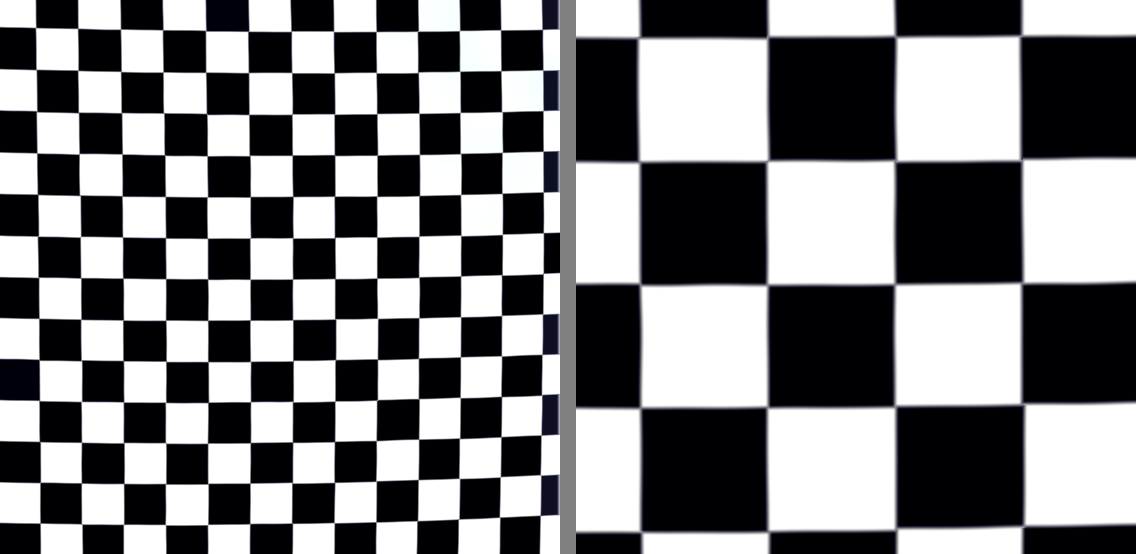
Left: the whole. Right: its middle third, enlarged.
Reproduce this pattern procedurally as a Shadertoy shader.

```glsl
// Hand-held checkerboard of black and white squares, slightly bowed and uneven.

vec2 hash2(vec2 p) {
    p = vec2(dot(p, vec2(127.1, 311.7)), dot(p, vec2(269.5, 183.3)));
    return fract(sin(p) * 43758.55) * 2.0 - 1.0;
}

float gradientNoise(vec2 p) {
    vec2 i = floor(p), f = p - i;
    vec2 s = f * f * (3.0 - 2.0 * f);
    float a = dot(hash2(i), f);
    float b = dot(hash2(i + vec2(1, 0)), f - vec2(1, 0));
    float c = dot(hash2(i + vec2(0, 1)), f - vec2(0, 1));
    float d = dot(hash2(i + vec2(1, 1)), f - vec2(1, 1));
    return mix(mix(a, b, s.x), mix(c, d, s.x), s.y);
}

// Bowed board coordinates in squares; q runs right and down over the canvas.
vec2 boardCoord(vec2 q) {
    float bow = q.y * (1.0 - q.y);
    float s = q.x - (0.5195 + 0.012 * bow + 0.0025 * q.y);
    float column = 7.0 + s * (13.15 + s * (0.25 + 0.6 * s)) * (1.0 + 0.015 * q.y * q.y);
    float firstEdge = 0.0487 + q.x * (0.0279 - 0.0243 * q.x);
    float rowHeight = 0.0746 - q.x * (0.0005 + 0.0011 * q.x);
    float row = 1.0 + (q.y - 0.0132 * bow - firstEdge) / rowHeight;
    return vec2(column, row);
}

// Soft square wave: +1 in even cells, -1 in odd cells.
vec2 squareWave(vec2 p, vec2 blur) {
    vec2 parity = 1.0 - 2.0 * mod(floor(p), 2.0);
    vec2 edgeDistance = 0.5 - abs(fract(p) - 0.5);
    return 2.0 * smoothstep(-blur, blur, parity * edgeDistance) - 1.0;
}

void mainImage(out vec4 fragColor, in vec2 fragCoord) {
    vec2 uv = fragCoord / iResolution.xy;
    vec2 q = vec2(uv.x, 1.0 - uv.y);
    vec2 board = boardCoord(q);

    // Each side of each square is displaced a little on its own
    vec2 nearest = floor(board + 0.5), cell = floor(board);
    board += 0.013 * vec2(hash2(vec2(nearest.x, cell.y)).x,
                          hash2(vec2(cell.x, nearest.y) + 40.0).y);
    board += 0.012 * vec2(gradientNoise(board * 1.7), gradientNoise(board * 1.7 + 31.0));
    cell = floor(board);

    // Checker with softened edges
    vec2 blur = max(vec2(0.026), 10.0 / iResolution.xy);
    vec2 wave = squareWave(board, blur);
    float white = 0.5 + 0.5 * wave.x * wave.y;

    // Navy squares in the cut-off last column, fading at the border
    float navy = smoothstep(12.97, 13.03, board.x) * (cell.y == 6.0 ? 0.0 : 1.0);
    white = max(white, 0.7 * navy * smoothstep(0.994, 1.0, q.x));
    float inkShift = 0.03 * step(0.93, hash2(cell + 7.0).x);
    vec3 darkInk = mix(vec3(0.0, 0.0, 0.01 + inkShift), vec3(0.05, 0.06, 0.13), navy);

    // Pale cyan tint toward the upper right
    float cyanTint = smoothstep(0.6, 1.0, q.x) * (1.0 - smoothstep(0.05, 0.5, q.y));
    cyanTint *= smoothstep(-0.1, 0.5, gradientNoise(board * 0.6 + 3.0));
    vec3 paper = vec3(1.0 - 0.1 * cyanTint, 1.0, 1.0);

    // Faint blue fringe on the dark side of the edges
    vec3 color = mix(darkInk, paper, white);
    color.b += 1.4 * white * pow(1.0 - white, 6.0);
    fragColor = vec4(clamp(color, 0.0, 1.0), 1.0);
}
```
